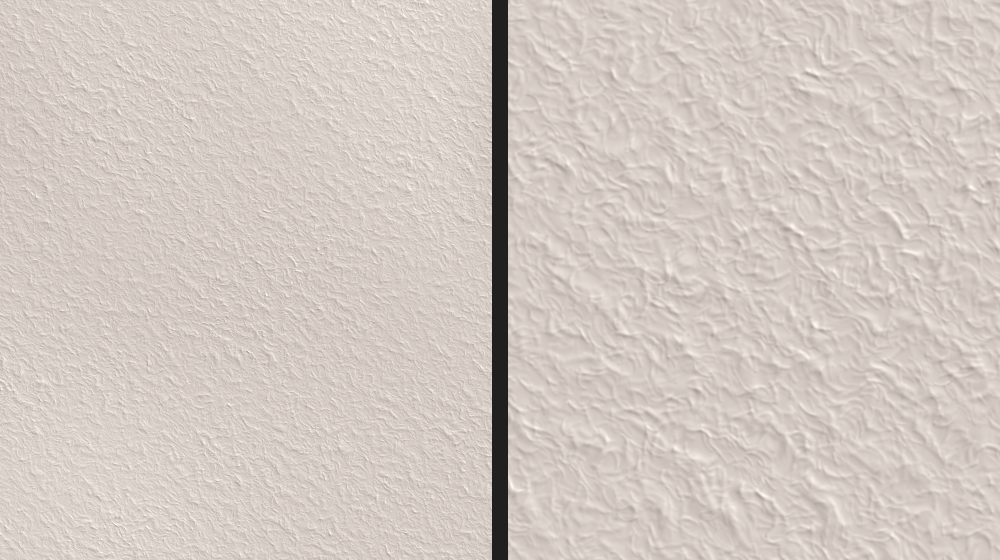
Left, the full canvas; right, a detail of the centre.
A WebGL 1 fragment shader for this texture:

```glsl
precision highp float;
// Handmade paper: short diagonal fibres pressed into a pale warm sheet, lit from the upper right.
uniform vec2 u_resolution;

const vec3 PAPER = vec3(0.842, 0.803, 0.777);
const vec3 SHADE_TINT = vec3(0.98, 1.0, 1.04);
const vec2 LIGHT = vec2(0.55, 0.835);
const float GRAIN_ANGLE = -0.75;

float hash(vec2 p, float seed) {
  return fract(sin(dot(p, vec2(127.1, 311.7)) + seed * 74.7) * 43758.5453);
}

vec2 rotate(vec2 p, float angle) {
  float c = cos(angle);
  float s = sin(angle);
  return vec2(c * p.x + s * p.y, c * p.y - s * p.x);
}

// Lit slope of one rounded, slightly bent fibre centred on the origin.
float fibreSlope(vec2 p, float angle, float halfLength, float radius, float bend) {
  vec2 q = rotate(p, angle);
  q.y += bend * q.x * q.x;
  vec2 offset = vec2(q.x - clamp(q.x, -halfLength, halfLength), q.y) / radius;
  return dot(offset, rotate(LIGHT, angle)) * exp(-dot(offset, offset));
}

// One scattered fibre per cell, summed over the neighbouring cells.
float fibreLayer(vec2 uv, float scale, float radius, float spread, float seed) {
  vec2 p = uv * scale + seed * 3.17;
  vec2 cell = floor(p);
  float slope = 0.0;
  for (int y = -1; y <= 1; y++) {
    for (int x = -1; x <= 1; x++) {
      vec2 id = cell + vec2(float(x), float(y));
      vec2 centre = id + vec2(hash(id, seed), hash(id, seed + 1.3));
      float turn = hash(id, seed + 2.1) + hash(id, seed + 3.7) - 1.0;
      float halfLength = mix(0.18, 0.55, hash(id, seed + 4.9));
      float bend = 1.6 * (hash(id, seed + 5.3) - 0.5);
      float height = mix(0.25, 1.0, hash(id, seed + 6.1));
      slope += height * fibreSlope(p - centre, GRAIN_ANGLE + spread * turn,
                                   halfLength, radius, bend);
    }
  }
  return slope;
}

// Layered sines for slow changes across the sheet.
float softWaves(vec2 p) {
  return (sin(p.x * 1.3 + 2.0 * sin(p.y * 0.7))
        + sin(p.y * 1.7 - p.x * 0.9 + 1.4)
        + 0.6 * sin(p.x * 2.9 + p.y * 2.3 + 4.0)) / 2.6;
}

float softSpot(vec2 p, vec2 centre, vec2 size) {
  vec2 d = (p - centre) / size;
  return exp(-dot(d, d));
}

// Broad light and shadow over the sheet, in 0..1 page coordinates.
float sheetTone(vec2 page) {
  float tone = 0.010 * softWaves(page * 4.0);
  tone += 0.032 * softSpot(page, vec2(0.82, 0.98), vec2(0.35, 0.28));
  tone += 0.012 * softSpot(page, vec2(0.15, 0.12), vec2(0.40, 0.25));
  tone -= 0.035 * softSpot(page, vec2(1.02, 0.74), vec2(0.07, 0.20));
  tone -= 0.020 * softSpot(page, vec2(0.00, 0.80), vec2(0.15, 0.25));
  tone -= 0.014 * softSpot(page, vec2(0.60, 0.42), vec2(0.55, 0.16));
  return tone;
}

void main() {
  vec2 uv = gl_FragCoord.xy / u_resolution.y;
  vec2 page = gl_FragCoord.xy / u_resolution;

  // Slight warp keeps the fibres from looking ruled.
  vec2 warped = uv + 0.0015 * vec2(sin(uv.y * 131.0 + 2.0 * sin(uv.x * 57.0)),
                                   sin(uv.x * 117.0 + 2.0 * sin(uv.y * 63.0)));

  // Wide creases, then fibres from coarse to fine.
  float relief = 0.75 * fibreLayer(warped, 36.0, 0.20, 0.9, 11.0);
  for (int i = 0; i < 6; i++) {
    float layer = float(i);
    relief += fibreLayer(warped, 46.0 + 12.0 * layer, 0.13, 1.5, layer + 1.0);
  }

  // Some patches are pressed flatter than others.
  float depth = 0.120 + 0.025 * softWaves(uv * 9.0 + 3.0);
  float shade = sheetTone(page) + depth * relief;
  gl_FragColor = vec4(clamp(PAPER + shade * SHADE_TINT, 0.0, 1.0), 1.0);
}
```
